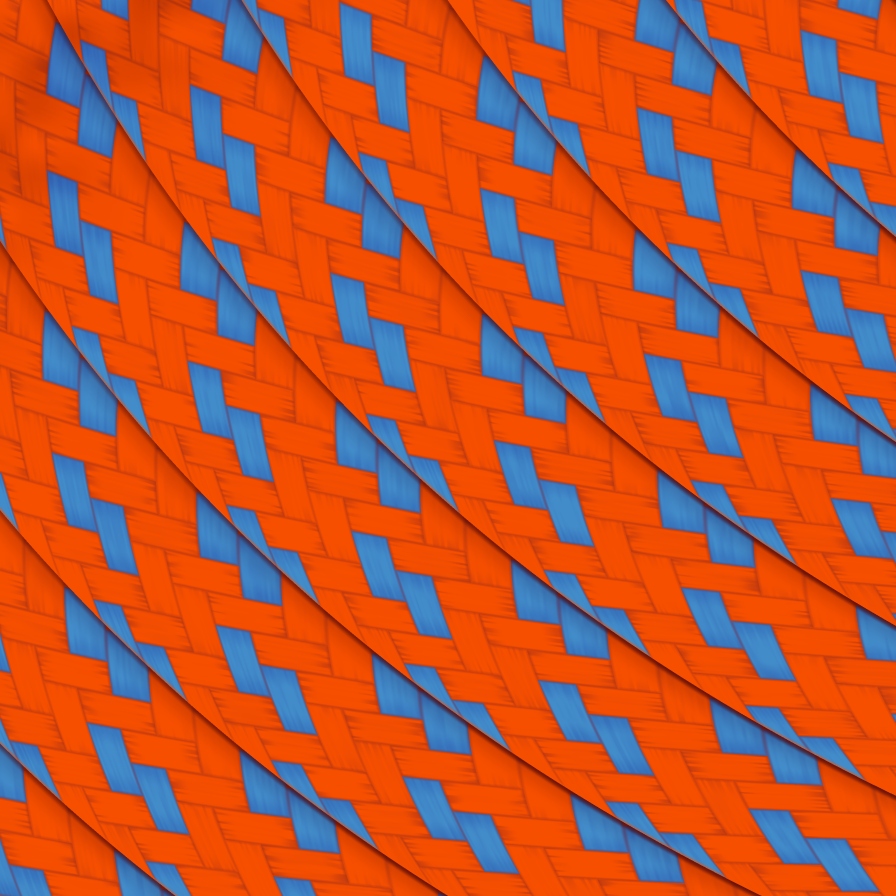
This texture is drawn by a Shadertoy shader. Its source:

```glsl
const vec3 ORANGE = vec3(0.97, 0.31, 0.0);
const vec3 RUST = vec3(0.71, 0.21, 0.07);
const vec3 SKY = vec3(0.26, 0.55, 0.79);
const vec3 DEEP_BLUE = vec3(0.21, 0.44, 0.73);
const vec3 BLUE_RIM = vec3(0.34, 0.33, 0.52);
const vec3 CREVICE = vec3(0.36, 0.05, 0.04);
const float ROPE_EDGE = 0.42;

float hash(vec2 p) {
    p = fract(p * vec2(0.1031, 0.1137));
    p += dot(p, p.yx + 33.33);
    return fract((p.x + p.y) * p.x * 7.13);
}

float noise(vec2 p) {
    vec2 i = floor(p), f = fract(p);
    f = f * f * (3.0 - 2.0 * f);
    return mix(mix(hash(i), hash(i + vec2(1, 0)), f.x),
               mix(hash(i + vec2(0, 1)), hash(i + vec2(1, 1)), f.x), f.y);
}

// Bent lattice: x counts repeats along a rope, y counts ropes
vec2 bend(vec2 g) {
    return vec2(0.447, 0.654)
        + g.x * vec2(0.204, 0.171) + g.y * vec2(0.155, -0.104)
        + g.x * g.x * vec2(0.013, -0.0115) + g.y * g.y * vec2(0.0039, 0.002)
        + g.x * g.y * vec2(0.0, -0.0026);
}

// Invert the bend with Newton steps
vec2 unbend(vec2 p) {
    vec2 g = vec2(0.0);
    for (int n = 0; n < 6; n++) {
        vec2 dx = vec2(0.204, 0.171) + 2.0 * g.x * vec2(0.013, -0.0115) + g.y * vec2(0.0, -0.0026);
        vec2 dy = vec2(0.155, -0.104) + 2.0 * g.y * vec2(0.0039, 0.002) + g.x * vec2(0.0, -0.0026);
        g -= inverse(mat2(dx, dy)) * (bend(g) - p);
    }
    return g;
}

// One visible float of yarn; q = (across, along), each from -1 to 1
vec3 yarn(vec2 q, vec2 id, bool blue, bool upright) {
    float fibre = noise(vec2(q.x * 7.0, q.y * 1.3) + id * 17.3 + 200.0);
    float tone = hash(id + 40.0);
    vec2 a = abs(q);
    float side = smoothstep(0.84, 1.0, a.x);
    float tip = smoothstep(0.9, 1.0, a.y);
    float rim = max(side, tip);
    if (blue) {
        float dim = 0.65 * smoothstep(0.3, 0.95, a.y) + 0.5 * (fibre - 0.45) + 0.2 * tone;
        vec3 c = mix(SKY, DEEP_BLUE, clamp(dim, 0.0, 1.0));
        return mix(c, BLUE_RIM, 0.85 * rim);
    }
    float tuck = smoothstep(0.45, 1.0, a.y) * smoothstep(0.35, 0.8, fibre);
    float dim = (upright ? 0.2 : 0.55) * tuck + 0.16 * fibre * tone;
    vec3 c = mix(ORANGE, RUST, dim);
    return mix(c, RUST, (upright ? 0.45 : 0.65) * rim);
}

vec3 ropes(vec2 p) {
    vec2 g = unbend(p);
    float rope = floor(g.y + ROPE_EDGE);
    float v = g.y - rope;

    // Two yarn directions, stretched around the rope
    float s = 4.0 * g.x + v * (5.2 - 1.9 * v) + 0.5;
    float w = s - v * (9.0 - 1.75 * v);

    // Two over, two under
    float i = floor(s + 0.5), j = floor(w);
    bool upright = mod(j - i + 1.0, 4.0) < 1.5;
    vec2 q, id;
    if (upright) {
        q = vec2(2.0 * (s - i), mod(w - i + 2.0, 4.0) - 2.0);
        id = vec2(i, floor((w - i + 2.0) / 4.0) + 9.0 * rope);
    } else {
        q = vec2(2.0 * (w - j) - 1.0, mod(s - j - 0.5, 4.0) - 2.0);
        id = vec2(j + 71.0, floor((s - j - 0.5) / 4.0) + 9.0 * rope);
    }
    bool blue = upright && mod(i, 4.0) < 1.5;
    vec3 color = yarn(q, id, blue, upright);

    // Rounded lower edge and the shadow cast on the next rope
    float top = 1.0 - ROPE_EDGE - v;
    float bottom = v + ROPE_EDGE;
    float depth = mix(0.35, 0.8, smoothstep(0.5, 1.6, p.x + p.y));
    float shadow = 0.45 * (1.0 - smoothstep(0.0, 0.17, top))
                 + depth * (1.0 - smoothstep(0.0, 0.045, top));
    color = mix(color, color * vec3(0.72, 0.6, 0.7), min(shadow, 1.0));
    color = mix(color, CREVICE, depth * (1.0 - smoothstep(0.0, 0.04, top)));
    color = mix(color, ORANGE, 0.6 * (1.0 - smoothstep(0.0, 0.02, bottom)));

    // Soft dulling toward the upper left
    float dull = (1.0 - smoothstep(0.0, 0.5, p.x + p.y)) * noise(p * 25.0 + 50.0);
    return mix(color, color * vec3(0.8, 0.7, 0.9), dull);
}

void mainImage(out vec4 fragColor, in vec2 fragCoord) {
    // Average nine samples for smooth edges
    vec3 sum = vec3(0.0);
    for (int n = 0; n < 9; n++) {
        vec2 offset = vec2(n % 3 - 1, n / 3 - 1) / 3.0;
        vec2 p = (fragCoord + offset) / iResolution.xy;
        sum += ropes(vec2(p.x, 1.0 - p.y));
    }
    fragColor = vec4(sum / 9.0, 1.0);
}
```
